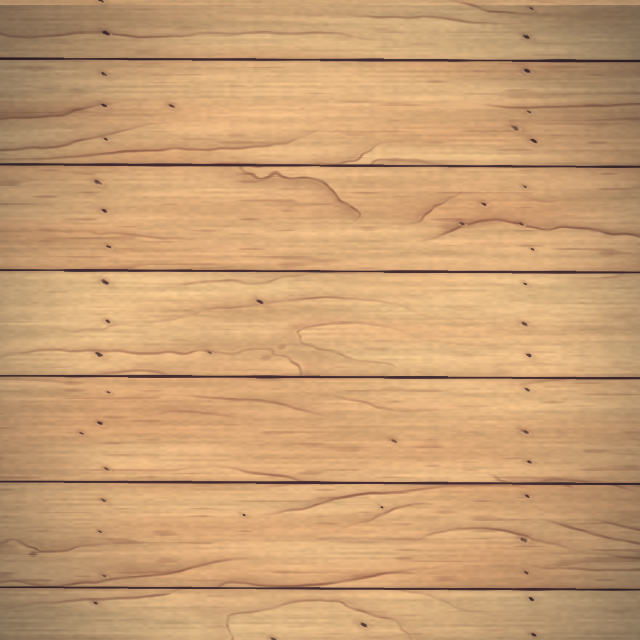
Give the GLSL for this texture, as a Shadertoy shader.

```glsl
// Weathered pale wooden boards laid across, with dark seams, veins, nails and a vignette.
#define PITCH 0.1652          // board height
#define FIRST_SEAM 0.0805     // height of the lowest seam
#define SEAM_HALF 0.0017      // half thickness of a seam
#define SEAM_SLOPE 0.004      // drop of a seam across the canvas
#define VEIN_WIDTH 0.0032
#define NAIL_SIZE 0.0036
#define PALE vec3(0.91, 0.745, 0.535)
#define WARM vec3(0.855, 0.645, 0.455)
#define VEIN vec3(0.50, 0.30, 0.24)
#define DARK vec3(0.23, 0.15, 0.18)
#define EDGE_TINT vec3(0.54, 0.57, 0.63)

float hash(vec2 p) {
    return fract(sin(dot(p, vec2(127.1, 311.7))) * 43758.5453);
}

float noise(vec2 p) {
    vec2 i = floor(p), f = fract(p);
    f = f * f * (3.0 - 2.0 * f);
    return mix(mix(hash(i), hash(i + vec2(1, 0)), f.x),
               mix(hash(i + vec2(0, 1)), hash(i + vec2(1, 1)), f.x), f.y);
}

// Growth-ring height; its whole-number contours are the veins
float rings(vec2 p, vec2 seed) {
    return 3.6 * noise(p * vec2(2.8, 9.0) + seed)
         + 0.5 * noise(p * vec2(11.0, 30.0) + seed)
         + 0.12 * noise(p * vec2(40.0, 90.0) + seed) + 26.0 * p.y;
}

vec3 wood(vec2 p, float board) {
    vec2 seed = vec2(17.3, 9.7) * (board + 3.0);
    float tint = 0.5 + 0.5 * cos((board - 3.3) * 2.2);

    // Broad stains and fine fibres
    float stain = noise(p * vec2(4.0, 28.0) + seed);
    float fibre = noise(p * vec2(9.0, 250.0) + seed) - 0.5;
    float streak = noise(p * vec2(5.0, 90.0) + seed.yx) - 0.5;
    float rough = noise(p * vec2(110.0, 260.0)) - 0.5;
    vec3 color = mix(PALE, WARM, clamp(0.55 * tint + 0.9 * stain - 0.2, 0.0, 1.0));
    color *= 1.0 + 0.11 * fibre + 0.09 * streak + 0.07 * rough;

    // Broken veins: a sharp line with a soft shade on one side
    float f = rings(p, seed);
    float slope = length(vec2(dFdx(f), dFdy(f))) * iResolution.y;
    float d = abs(f - round(f)) / (slope + 2.0);
    float mask = smoothstep(0.38, 0.8, noise(p * vec2(3.5, 24.0) + seed.yx));
    mask *= 0.6 + 0.4 * tint + 0.8 * fibre;
    float line = 1.0 - smoothstep(0.0, VEIN_WIDTH, d);
    float g = fract(f);
    float shade = exp(-5.0 * g) * smoothstep(0.0, 0.08, g);
    color = mix(color, VEIN, clamp(mask * (0.62 * line + 0.42 * shade), 0.0, 0.85));

    // Short reddish scratches along the grain
    float scratch = smoothstep(0.76, 0.96, noise(p * vec2(16.0, 170.0) + seed));
    return mix(color, VEIN, 0.3 * scratch * (0.4 + 0.6 * tint));
}

// Two columns of nails, three per board, then two stray knots
vec3 addNails(vec3 color, vec2 p, float board, float boardY) {
    for (int i = 0; i < 8; i++) {
        float n = float(i);
        float a = hash(vec2(n, board + 5.3)), b = hash(vec2(board + 8.1, n));
        bool stray = i > 5;
        float x = stray ? 0.1 + 0.8 * a : (i < 3 ? 0.16 : 0.825) + 0.022 * (a - 0.5);
        float y = stray ? 0.2 + 0.6 * b : (mod(n, 3.0) + 0.5 + 0.5 * (b - 0.5)) / 3.0;
        vec2 q = vec2(p.x - x, (boardY - y) * PITCH);
        float size = NAIL_SIZE * (0.55 + 0.7 * hash(vec2(a, b)));
        float wobble = 0.5 * (noise(p * 330.0) - 0.5);
        float r = length(q * vec2(0.7, 1.1) + 0.25 * q.yx) / size + wobble;
        float halo = exp(-r * r * 0.3);
        float rim = exp(-8.0 * (r - 1.3) * (r - 1.3)) * step(q.y, 0.0);
        color = mix(color, VEIN, 0.35 * halo);
        color = mix(color, PALE, 0.45 * rim);
        color = mix(color, DARK, (0.4 + 0.5 * b) * (1.0 - smoothstep(0.35, 1.0, r)));
    }
    return color;
}

void mainImage(out vec4 fragColor, in vec2 fragCoord) {
    vec2 p = fragCoord / iResolution.xy;
    float pixel = 1.0 / iResolution.y;

    // Boards, whose seams descend in small steps
    float stepX = floor(p.x * 10.0);
    float row = (p.y + SEAM_SLOPE * (stepX / 10.0 - 0.45) - FIRST_SEAM) / PITCH;
    float board = floor(row);
    vec3 color = addNails(wood(p, board), p, board, row - board);

    // Seams of uneven thickness with a soft stain beside them
    float seam = round(row);
    float d = abs(row - seam) * PITCH;
    float halfWidth = SEAM_HALF * (0.55 + 0.45 * hash(vec2(stepX, seam))
                    + 0.5 * noise(vec2(p.x * 24.0, seam * 7.0)));
    color = mix(color, VEIN, 0.4 * exp(-d / 0.0028));
    float ink = 1.0 - smoothstep(halfWidth - 0.6 * pixel, halfWidth + 0.6 * pixel, d);
    color = mix(color, DARK, 0.93 * ink);

    // Vignette, weaker in the thin strip along the top
    vec2 q = 2.0 * (p - vec2(0.5, 0.47));
    float fade = smoothstep(0.62, 1.48, length(q * vec2(1.0, 0.85)));
    fade *= 1.0 - 0.5 * smoothstep(0.991, 0.993, p.y);
    color *= mix(vec3(1.0), EDGE_TINT, fade);

    fragColor = vec4(clamp(color, 0.0, 1.0), 1.0);
}
```
